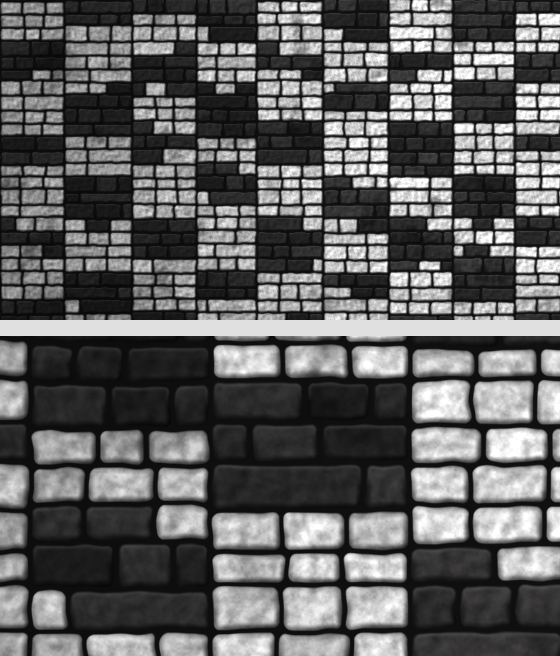
Top, the full canvas; bottom, a detail of the centre.
Write a Shadertoy shader that draws this texture.

```glsl
#define COLUMNS 8.65
#define COURSES 23.5
#define PERIOD 6.4
#define JOINT 0.0024
#define CORNER 0.007
#define BEVEL 0.0075
#define RAGGED 0.9
#define RELIEF 0.55
#define MORTAR vec3(0.065, 0.064, 0.064)
#define CHARCOAL vec3(0.185, 0.18, 0.18)
#define CHALK vec3(0.93, 0.935, 0.93)

float hash(vec2 p) {
    vec3 q = fract(vec3(p.xyx) * 0.1031);
    q += dot(q, q.yzx + 33.33);
    return fract((q.x + q.y) * q.z);
}

float noise(vec2 p) {
    vec2 i = floor(p), f = fract(p);
    f = f * f * (3.0 - 2.0 * f);
    return mix(mix(hash(i), hash(i + vec2(1, 0)), f.x),
               mix(hash(i + vec2(0, 1)), hash(i + vec2(1, 1)), f.x), f.y);
}

float fbm(vec2 p) {
    float sum = 0.0, amp = 0.5;
    for (int i = 0; i < 4; i++) {
        sum += amp * noise(p);
        p = p * 2.03 + 17.0;
        amp *= 0.5;
    }
    return sum;
}

float roundBox(vec2 p, vec2 halfSize, float r) {
    vec2 q = abs(p) - halfSize + r;
    return length(max(q, 0.0)) + min(max(q.x, q.y), 0.0) - r;
}

// Uneven position of the i-th grid line
float gridLine(float i, float seed, float jitter) {
    return i + jitter * (hash(vec2(i + 40.0, seed)) - 0.5);
}

// Index and bounds of the uneven cell holding x
vec3 gridCell(float x, float seed, float jitter) {
    float i = floor(x);
    i += step(gridLine(i + 1.0, seed, jitter), x) - step(x, gridLine(i, seed, jitter));
    return vec3(i, gridLine(i, seed, jitter), gridLine(i + 1.0, seed, jitter));
}

// Dark patches alternate down each column, staggered between neighbours
float darkness(float col, float row, float rag) {
    float y = row + 0.5;
    float phase = mod(col, 2.0) > 0.5 ? 1.5 : 4.6;
    float k = floor((y - phase) / PERIOD + 0.5);
    vec2 id = vec2(col + 11.0, k + 23.0);
    float centre = phase + k * PERIOD + 1.4 * (hash(id) - 0.5);
    float reach = mix(0.85, 1.8, hash(id + 61.0));
    float topCourse = step(row, 0.5) * step(0.3, hash(vec2(col, 91.0)));
    return max(step(abs(y - centre) + rag, reach), topCourse);
}

void mainImage(out vec4 fragColor, in vec2 fragCoord) {
    vec2 uv = fragCoord / iResolution.xy;
    float aspect = iResolution.x / iResolution.y;
    vec2 pos = vec2(uv.x * aspect, 1.0 - uv.y);
    vec2 scale = vec2(COLUMNS / aspect, COURSES);
    float pixel = 1.0 / iResolution.y;

    // Hand-laid wobble of the joints
    vec2 wobble = vec2(noise(pos * 55.0), noise(pos * 55.0 + 70.0)) - 0.5;
    vec2 p = (pos + 0.0035 * wobble) * scale;

    // Column, course and the two cuts that make the bricks
    vec3 col = gridCell(p.x, 5.0, 0.09);
    vec3 row = gridCell(p.y, col.x + 13.0, 0.3);
    vec2 id = vec2(col.x + 3.0, row.x + 7.0);
    float darkCourse = darkness(col.x, row.x, 0.0);
    float stagger = darkCourse * (mod(row.x, 2.0) - 0.5) * 0.26;
    float cutA = 0.34 + stagger + 0.09 * (hash(id) - 0.5);
    float cutB = 0.67 + stagger + 0.09 * (hash(id + 31.0) - 0.5);
    float merge = hash(id + 57.0);
    if (merge < 0.13) cutA = 0.0;
    else if (merge > 0.87) cutB = 1.0;
    float x = (p.x - col.y) / (col.z - col.y);
    float left = x < cutA ? 0.0 : x < cutB ? cutA : cutB;
    float right = x < cutA ? cutA : x < cutB ? cutB : 1.0;

    // Rounded brick, in units of the canvas height
    vec2 lo = vec2(mix(col.y, col.z, left), row.y) / scale;
    vec2 hi = vec2(mix(col.y, col.z, right), row.z) / scale;
    vec2 local = p / scale - 0.5 * (lo + hi);
    vec2 halfSize = 0.5 * (hi - lo) - JOINT;
    float d = roundBox(local, halfSize, CORNER);
    float cover = 1.0 - smoothstep(-pixel, pixel, d);

    // Paint, with odd bricks at the edges of the patches
    vec2 brick = id + vec2(floor(left * 9.0) * 17.0, 5.0);
    float variation = hash(brick);
    float dark = darkness(col.x, row.x, RAGGED * (hash(brick + 83.0) - 0.5));
    float light = mix(0.66, 1.0, smoothstep(0.0, 0.85, uv.x));
    light *= mix(0.9, 1.0, smoothstep(0.0, 0.3, uv.y));
    vec3 paint = mix(CHALK, CHARCOAL, dark) * light;
    paint *= mix(vec3(0.86), vec3(0.7), dark) + mix(0.2, 0.6, dark) * variation;

    // Stone relief, soot and bevel lit from above left
    vec2 grain = pos * 95.0;
    float bump = fbm(grain + 0.35) - fbm(grain - 0.35);
    paint *= 1.0 + RELIEF * bump;
    paint *= 1.0 - 0.35 * smoothstep(0.55, 0.8, fbm(pos * 14.0 + 9.0));
    float rise = smoothstep(0.0, BEVEL, -d);
    vec2 slope = local / halfSize;
    paint *= mix(0.5 - 0.12 * (slope.x + slope.y), 1.0, rise);
    float rim = smoothstep(0.0, 0.003, -d) * (1.0 - rise) * max(-slope.y, 0.0);
    paint += 0.2 * rim * light;

    vec3 color = mix(MORTAR * light, paint, cover);
    fragColor = vec4(clamp(color, 0.0, 1.0), 1.0);
}
```
